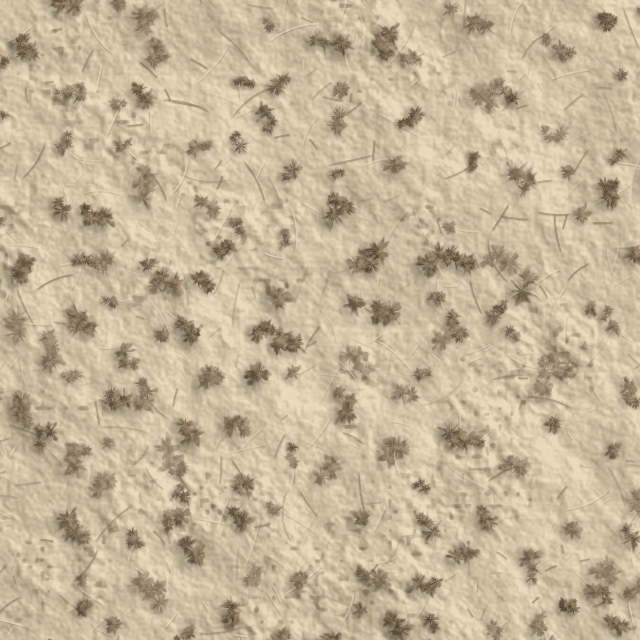
This texture is drawn by a WebGL 1 fragment shader. Its source:

```glsl
precision highp float;
// Dry sandy ground seen from above: scattered brown tufts, twigs, crumbs and faint prints.
uniform vec2 u_resolution;

const vec3 SAND = vec3(0.823, 0.763, 0.648);
const vec3 SHADE_TINT = vec3(1.0, 1.0, 0.95);
const vec3 TUFT_DARK = vec3(0.31, 0.25, 0.18);
const vec3 TUFT_STRAW = vec3(0.63, 0.55, 0.43);
const vec3 TWIG_LIGHT = vec3(0.91, 0.85, 0.73);
const vec3 TWIG_DARK = vec3(0.56, 0.48, 0.37);
const vec2 LIGHT = vec2(0.8, 0.6);
const float RELIEF_STEP = 0.003;
const float RELIEF_GAIN = 1.4;
const float TUFT_CELLS = 14.0;
const float TUFT_CHANCE = 0.86;
const float TWIG_CELLS = 12.0;
const float TWIG_WIDTH = 0.0006;
const float PRINT_CELLS = 10.0;

float hash(vec2 p) {
  return fract(sin(dot(p, vec2(127.1, 311.7))) * 43758.5);
}

vec2 hash2(vec2 p) {
  return vec2(hash(p), hash(p + 37.3));
}

float noise(vec2 p) {
  vec2 i = floor(p), f = fract(p);
  f = f * f * (3.0 - 2.0 * f);
  return mix(mix(hash(i), hash(i + vec2(1.0, 0.0)), f.x),
             mix(hash(i + vec2(0.0, 1.0)), hash(i + vec2(1.0, 1.0)), f.x), f.y);
}

// Where the ground is broken up into crumbs
float crumbPatch(vec2 p) {
  return smoothstep(0.52, 0.8, 0.65 * noise(p * 9.0 + 5.0) + 0.35 * noise(p * 27.0));
}

// Broken crescent rims pressed into the sand
float prints(vec2 p) {
  float h = 0.0;
  vec2 cell = floor(p * PRINT_CELLS);
  for (int y = -1; y <= 1; y++) for (int x = -1; x <= 1; x++) {
    vec2 id = cell + vec2(float(x), float(y));
    if (hash(id + 71.0) > 0.5) continue;
    vec2 q = p - (id + hash2(id + 11.0)) / PRINT_CELLS;
    q.y *= mix(0.7, 1.3, hash(id + 5.0));
    float radius = mix(0.008, 0.024, hash(id + 23.0));
    float turn = 6.283 * hash(id + 3.0);
    float d = length(q);
    float arc = smoothstep(-0.3, 0.6, dot(q, vec2(cos(turn), sin(turn))) / max(d, 0.0001));
    float rim = (d - radius) / 0.004;
    h += 0.08 * arc * exp(-rim * rim);
  }
  return h;
}

float groundHeight(vec2 p) {
  float h = 0.0, amp = 1.0, freq = 10.0;
  for (int i = 0; i < 5; i++) {
    h += amp * noise(p * freq + float(i) * 17.0);
    amp *= 0.54;
    freq *= 2.03;
  }
  return h + 0.3 * crumbPatch(p) * noise(p * 85.0 + 40.0) + prints(p);
}

vec3 addTwigs(vec3 color, vec2 p, float layer, float pixel) {
  vec2 cell = floor(p * TWIG_CELLS);
  for (int y = -1; y <= 1; y++) for (int x = -1; x <= 1; x++) {
    vec2 id = cell + vec2(float(x), float(y));
    vec2 key = id + layer * 53.0;
    vec2 q = p - (id + hash2(key)) / TWIG_CELLS;
    float turn = 6.283 * hash(key + 9.0);
    float c = cos(turn), s = sin(turn);
    q = vec2(c * q.x + s * q.y, c * q.y - s * q.x);
    q.y += (hash(key + 2.0) - 0.5) * 14.0 * q.x * q.x;
    float halfLength = mix(0.008, 0.045, pow(hash(key + 4.0), 2.0));
    float along = 1.0 - smoothstep(0.7 * halfLength, halfLength, abs(q.x));
    float strength = along * mix(0.15, 0.65, hash(key + 6.0));
    float line = 1.0 - smoothstep(TWIG_WIDTH, TWIG_WIDTH + pixel, abs(q.y));
    float shadow = 1.0 - smoothstep(0.0, 0.0025, abs(q.y + sign(c) * 0.0018));
    color *= 1.0 - 0.18 * strength * shadow;
    color = mix(color, mix(TWIG_DARK, TWIG_LIGHT, step(0.45, hash(key + 8.0))), strength * line);
  }
  return color;
}

// Each tuft is up to three spiky clumps with a soft shadow away from the light
vec3 addTufts(vec3 color, vec2 p) {
  float cover = 0.0, shadow = 0.0;
  vec3 plant = TUFT_DARK;
  float fine = noise(p * 190.0);
  float fray = noise(p * 130.0 + 8.0) - 0.5;
  vec2 cell = floor(p * TUFT_CELLS);
  for (int y = -1; y <= 1; y++) for (int x = -1; x <= 1; x++) {
    vec2 id = cell + vec2(float(x), float(y));
    if (hash(id + 91.0) > TUFT_CHANCE) continue;
    vec2 q = p - (id + hash2(id + 19.0)) / TUFT_CELLS;
    float radius = mix(0.010, 0.022, hash(id + 29.0));
    float strength = mix(0.5, 1.0, hash(id + 47.0));
    for (int k = 0; k < 3; k++) {
      float seed = float(k) * 13.0 + 60.0 * hash(id + 7.0);
      float d = length(q) / radius;
      if (d < 2.2) {
        vec2 dir = q / max(length(q), 0.0001);
        float blade = noise(dir * 4.0 + seed);
        float reach = 0.45 + 0.9 * blade;
        float c = 1.0 - smoothstep(0.45 * reach, reach, d + 0.6 * fray);
        float tone = 0.45 * noise(dir * 6.0 + seed + d) + 0.55 * fine + 0.2 * dot(q, LIGHT) / radius;
        plant = mix(plant, mix(TUFT_DARK, TUFT_STRAW, smoothstep(0.1, 0.95, tone)), c);
        cover = max(cover, c * strength);
        float away = length(q + LIGHT * radius * 0.45) / radius;
        shadow = max(shadow, strength * (1.0 - smoothstep(0.4, 1.4, away)));
      }
      if (hash(id + seed) > 0.7) break;
      float turn = 6.283 * hash(id + seed + 1.0);
      q -= radius * vec2(cos(turn), sin(turn));
      radius *= 0.8;
    }
  }
  return mix(color * (1.0 - 0.24 * shadow), plant, cover * 0.95);
}

void main() {
  vec2 p = gl_FragCoord.xy / u_resolution.y;
  float pixel = 1.0 / u_resolution.y;

  // Sand lit across its relief
  float slope = groundHeight(p) - groundHeight(p + LIGHT * RELIEF_STEP);
  float shade = RELIEF_GAIN * slope + 0.05 * (noise(p * 5.0) - 0.5) + 0.04 * (noise(p * 240.0) - 0.5);
  shade -= 0.16 * crumbPatch(p) * smoothstep(0.65, 0.9, noise(p * 105.0 + 3.0));
  vec3 color = SAND + SHADE_TINT * clamp(shade, -0.3, 0.09);

  for (int i = 0; i < 3; i++) color = addTwigs(color, p + float(i) * 0.37, float(i), pixel);
  gl_FragColor = vec4(addTufts(color, p), 1.0);
}
```
